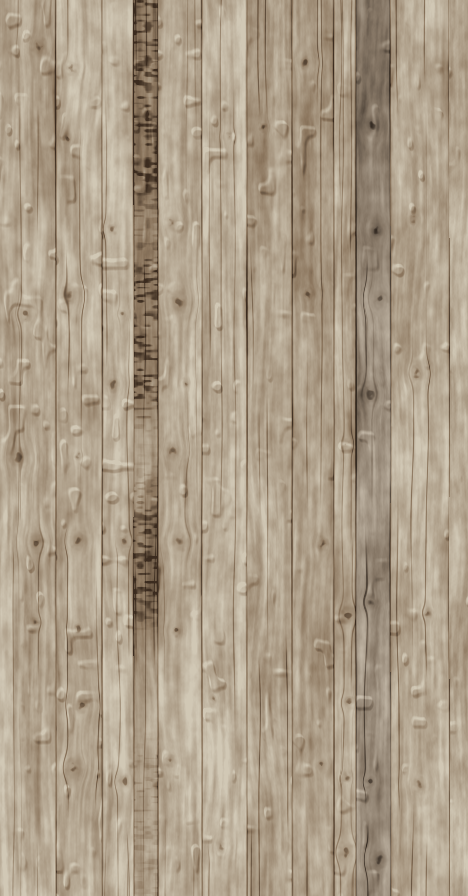
Reproduce this texture procedurally as a WebGL 1 fragment shader.

```glsl
precision highp float;
// Weathered vertical wooden planks of uneven width, with grain, cracks, knots and worn patches.
uniform vec2 u_resolution;

float hash(vec2 p) {
  return fract(sin(dot(p, vec2(127.1, 311.7))) * 43758.5453);
}

float noise(vec2 p) {
  vec2 i = floor(p), f = fract(p);
  f = f * f * (3.0 - 2.0 * f);
  return mix(mix(hash(i), hash(i + vec2(1.0, 0.0)), f.x),
             mix(hash(i + vec2(0.0, 1.0)), hash(i + 1.0), f.x), f.y);
}

float fbm(vec2 p) {
  float sum = 0.0, amp = 0.53;
  for (int i = 0; i < 4; i++) {
    sum += amp * noise(p);
    p = p * 2.03 + 17.3;
    amp *= 0.5;
  }
  return sum;
}

// Value of the plank with this index, out of twelve
float pick(vec4 a, vec4 b, vec4 c, float id) {
  vec4 n = vec4(0.0, 1.0, 2.0, 3.0);
  return dot(a, vec4(equal(n, vec4(id)))) + dot(b, vec4(equal(n + 4.0, vec4(id))))
       + dot(c, vec4(equal(n + 8.0, vec4(id))));
}

float maxOf(vec4 v) { return max(max(v.x, v.y), max(v.z, v.w)); }

void main() {
  vec2 p = gl_FragCoord.xy / u_resolution.x;
  float height = gl_FragCoord.y / u_resolution.y;
  float px = 1.0 / u_resolution.x;

  // Plank layout: right-hand edges, then the index and borders at this point
  vec4 e1 = vec4(0.119, 0.218, 0.285, 0.337);
  vec4 e2 = vec4(0.431, 0.527, 0.624, 0.713);
  vec4 e3 = vec4(0.760, 0.834, 0.960, 1.001);
  float x = p.x + 0.003 * (noise(vec2(3.0, p.y * 3.0)) - 0.5);
  vec4 s1 = step(e1, vec4(x)), s2 = step(e2, vec4(x)), s3 = step(e3, vec4(x));
  float id = min(dot(s1 + s2 + s3, vec4(1.0)), 11.0);
  float left = max(maxOf(e1 * s1), max(maxOf(e2 * s2), maxOf(e3 * s3 * step(id, 10.5))));
  float right = pick(e1, e2, e3, id);
  float width = right - left;
  float rough = float(id == 3.0);
  float gray = float(id == 9.0);

  // Knots: at most one per cell along each plank; the grain bends around them
  float cell = floor(p.y / 0.17);
  vec2 seed = vec2(id * 3.7 + 1.0, cell);
  vec2 center = vec2(left + width * mix(0.25, 0.75, hash(seed)),
                     (cell + mix(0.3, 0.7, hash(seed + 5.1))) * 0.17);
  vec2 away = vec2(x, p.y) - center;
  float hasKnot = step(0.62, hash(seed + 9.3)) * (1.0 - rough);
  float radius = mix(0.004, 0.011, hash(seed + 2.4));
  float knotDist = length(away * vec2(1.0, 0.75)) + 0.008 * (noise(p * 130.0) - 0.5);
  float bend = hasKnot * away.x * exp(-dot(away, away) / (radius * radius * 9.0));

  // Long grain, growth rings and blotchy wear
  vec2 q = vec2(x - 0.6 * bend, p.y + id * 7.31);
  q.x += 0.022 * (noise(vec2(q.x * 9.0, q.y * 3.5)) - 0.5);
  float grain = fbm(q * vec2(75.0, 3.5));
  float fiber = noise(q * vec2(210.0, 14.0));
  float rings = sin(q.x * 330.0 + 14.0 * fbm(q * vec2(9.0, 2.2)));
  float wear = fbm(q * vec2(17.0, 6.0) + 4.0);
  float fleck = fbm(q * vec2(65.0, 32.0));

  float shade = pick(vec4(0.36, 0.31, 0.19, 0.70), vec4(0.32, 0.22, 0.42, 0.54),
                     vec4(0.36, 0.66, 0.34, 0.44), id);
  shade += 0.75 * (grain - 0.5) + 0.24 * (fiber - 0.5) + 0.055 * rings;
  shade += 0.85 * (wear - 0.5) + 0.55 * (fleck - 0.5);
  shade += 0.14 * smoothstep(0.45, 1.0, height) * smoothstep(0.5, 0.56, x);
  shade += gray * 0.3 * smoothstep(0.55, 0.95, height);

  // Rough-sawn dark plank: burnt stretches with short cross marks
  float burnt = smoothstep(0.3, 0.7, noise(vec2(8.0, p.y * 4.2)));
  burnt = max(burnt, smoothstep(0.83, 0.95, height));
  float sawn = noise(p * vec2(60.0, 170.0));
  shade += rough * (burnt * (0.35 + 0.9 * smoothstep(0.45, 0.85, sawn)) - 0.12);

  // Dents: shallow pits lit from one side
  vec2 dentPos = q * vec2(48.0, 30.0);
  float dent = smoothstep(0.72, 0.86, noise(dentPos));
  float dentLit = smoothstep(0.72, 0.86, noise(dentPos + vec2(0.18, -0.22)));
  shade += 0.5 * (dent - dentLit) * smoothstep(0.4, 0.6, wear);

  // Fine broken cracks running along each plank
  float crack = 0.0;
  for (int i = 0; i < 4; i++) {
    vec2 k = vec2(id + 0.5, float(i) * 4.3 + 2.0);
    float line = left + width * mix(0.1, 0.9, hash(k));
    line += 0.008 * (noise(vec2(p.y * 5.0, hash(k) * 90.0)) - 0.5);
    float span = smoothstep(0.52, 0.72, noise(vec2(hash(k + 3.0) * 80.0, p.y * 3.2)));
    float d = abs(x - 0.8 * bend - line);
    crack = max(crack, span * (1.0 - smoothstep(0.0, 0.0012 + 0.6 * px, d)));
  }
  shade += crack * mix(0.35, 0.95, hash(vec2(id, 6.0)));

  // Knot core and its stained surround
  float core = 1.0 - smoothstep(radius * 0.45 - px, radius * 0.6 + px, knotDist);
  float halo = 1.0 - smoothstep(radius * 0.6, radius * 2.2, knotDist);
  shade += hasKnot * (0.75 * core + 0.25 * halo);

  // Seams, broken in strength, with occasional stains beside them
  float seam = id + step(0.5, (x - left) / width);
  float inner = step(0.5, seam) * step(seam, 11.5);
  float seamDist = min(x - left, right - x);
  float gap = 1.0 - smoothstep(0.0004, 0.0016 + 0.7 * px, seamDist);
  float depth = mix(0.35, 1.35, noise(vec2(seam * 7.3, p.y * 4.0)));
  float stain = smoothstep(0.58, 0.85, noise(vec2(seam * 5.7 + 2.0, p.y * 3.0)));
  shade += inner * (gap * depth + 0.4 * stain * exp(-seamDist * 110.0));

  // Bleached wood through brown to dark cracks
  vec3 color = mix(vec3(0.79, 0.75, 0.675), vec3(0.55, 0.465, 0.37), clamp(shade, -0.12, 1.0));
  color = mix(color, vec3(0.23, 0.17, 0.12), clamp(shade - 1.0, 0.0, 1.0));
  color = mix(color, vec3(dot(color, vec3(0.333))) * vec3(1.06, 1.0, 0.93), gray * 0.45);
  gl_FragColor = vec4(color, 1.0);
}
```
